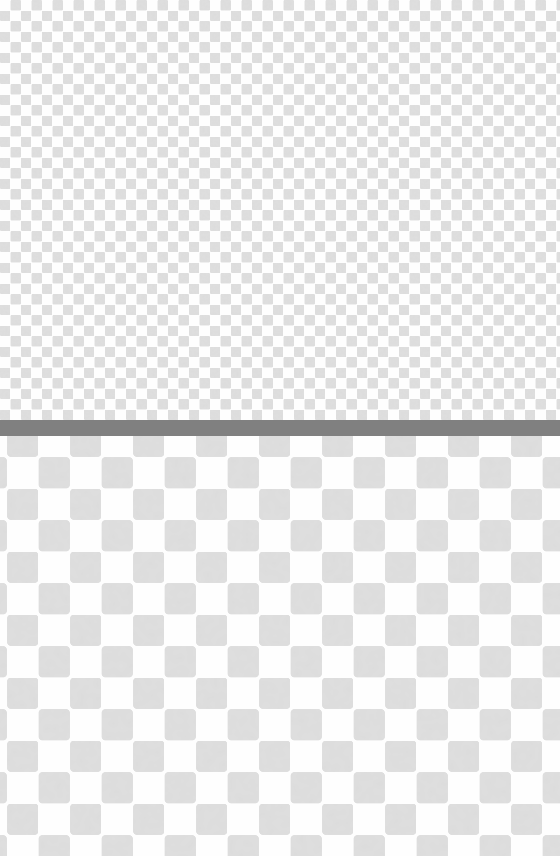
Top, the full canvas; bottom, a detail of the centre.
Write a WebGL 2 fragment shader that draws this pattern.

```glsl
#version 300 es
precision highp float;

uniform vec2 u_resolution;
out vec4 fragColor;

const float ROWS = 40.0;
const vec3 WHITE = vec3(0.995);
const vec3 GREY = vec3(0.868);

// Pseudo-random gradient direction for a lattice point
vec2 gradientAt(vec2 lattice) {
    vec3 p = fract(lattice.xyx * vec3(0.1031, 0.1030, 0.0973));
    p += dot(p, p.yzx + 33.33);
    float angle = 6.28318 * fract((p.x + p.y) * p.z);
    return vec2(cos(angle), sin(angle));
}

float gradientNoise(vec2 p) {
    vec2 i = floor(p);
    vec2 f = p - i;
    vec2 w = f * f * f * (f * (f * 6.0 - 15.0) + 10.0);
    float a = dot(gradientAt(i), f);
    float b = dot(gradientAt(i + vec2(1.0, 0.0)), f - vec2(1.0, 0.0));
    float c = dot(gradientAt(i + vec2(0.0, 1.0)), f - vec2(0.0, 1.0));
    float d = dot(gradientAt(i + vec2(1.0)), f - vec2(1.0));
    return mix(mix(a, b, w.x), mix(c, d, w.x), w.y);
}

float roundedBox(vec2 p, float halfSize, float radius) {
    vec2 q = abs(p) - halfSize + radius;
    return length(max(q, 0.0)) + min(max(q.x, q.y), 0.0) - radius;
}

// Coverage of the grey tile in a cell, zero in the white cells
float checkerTile(vec2 grid, float halfSize, float radius, float edge) {
    vec2 cell = floor(grid);
    float isGrey = 1.0 - mod(cell.x + cell.y, 2.0);
    float dist = roundedBox(fract(grid) - 0.5, halfSize, radius);
    return isGrey * (1.0 - smoothstep(-edge, edge, dist));
}

void main() {
    // Square cells, counted from the lower left
    float cellsPerPixel = ROWS / u_resolution.y;
    vec2 grid = gl_FragCoord.xy * cellsPerPixel;

    float tile = checkerTile(grid, 0.497, 0.12, 0.5 * cellsPerPixel);

    // Faint grain on the grey tiles
    float grain = 0.008 * gradientNoise(grid * 4.0);
    vec3 color = mix(WHITE, GREY + grain, tile);

    fragColor = vec4(color, 1.0);
}
```
